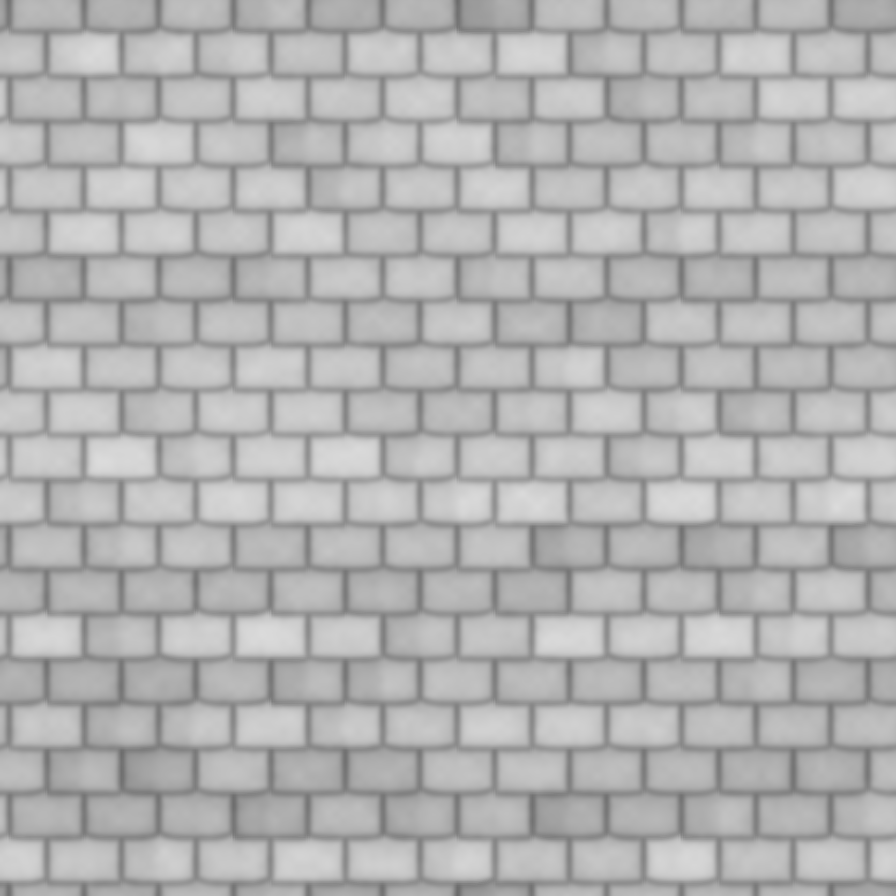
This texture is drawn by a WebGL 1 fragment shader. Its source:

```glsl
precision highp float;
// Grey roof shingles: 12 columns by 20 staggered rows with soft dark joints.
// Each row overlaps the one below with a flat or rounded lower edge; hashes
// vary the tones, a small Gaussian kernel softens them, and noise mottles them.

uniform vec2 u_resolution;

const vec2 GRID = vec2(12.0, 20.0);      // tiles across and down
const float ROW_SHIFT = 0.286;           // height of the lowest joint, in rows
const float COLUMN_SHIFT = 0.125;        // first joint, in tile widths
const float FACE_TONE = 0.765;
const float ROW_VARIATION = 0.10;
const float TILE_VARIATION = 0.085;
const float MOTTLE = 0.05;
const vec2 MOTTLE_GRID = vec2(60.0);     // noise cells over the canvas
const float JOINT_WIDTH = 0.0036;        // in canvas units
const float BEVEL_WIDTH = 0.011;
const float BEVEL_DEPTH = 0.06;
const float SIDE_DEPTH_LOW = 0.31;       // joint darkness at a tile's foot
const float SIDE_DEPTH_HIGH = 0.39;      // and under the row above
const float FOOT_DEPTH = 0.25;
const float FLAT_RISE = 0.015;           // corner lift, in row heights
const float ROUND_RISE = 0.13;
const float STAIN_CHANCE = 0.18;
const float STAIN_DEPTH = 0.045;
const float BLUR_STEP = 0.0019;          // kernel spacing, in canvas units

float hash(vec2 p) {
  return fract(sin(dot(p, vec2(127.1, 311.7))) * 43758.5453);
}

// Value noise that wraps at the canvas edges
float noise(vec2 p, vec2 period) {
  vec2 i = floor(p);
  vec2 f = fract(p);
  f = f * f * (3.0 - 2.0 * f);
  vec2 a = mod(i, period);
  vec2 b = mod(i + 1.0, period);
  return mix(mix(hash(a), hash(vec2(b.x, a.y)), f.x),
             mix(hash(vec2(a.x, b.y)), hash(b), f.x), f.y);
}

// Horizontal tile coordinate within a given row
float columnCoord(float x, float row) {
  float stagger = 0.5 * (1.0 - mod(row, 2.0));
  return x * GRID.x - COLUMN_SHIFT - stagger;
}

vec2 tileId(float column, float row) {
  return mod(vec2(floor(column), row), GRID);
}

// Lift of a row's lower edge toward the tile corners
float footRise(float x, float row) {
  float column = columnCoord(x, row);
  vec2 id = tileId(column, row);
  float roundness = 0.5 * mod(id.x, 3.0);
  roundness = clamp(roundness + 0.5 * (hash(id + 17.0) - 0.5), 0.0, 1.0);
  float side = abs(2.0 * fract(column) - 1.0);
  return mix(FLAT_RISE, ROUND_RISE, roundness) * pow(side, 4.0);
}

float softLine(float d, float width) {
  return exp(-d * d / (width * width));
}

// Grey level of the roof before softening
float shingleTone(vec2 uv) {
  // Find the tile, giving lifted corners to the row below
  float height = uv.y * GRID.y - ROW_SHIFT;
  float row = floor(height);
  if (height - row < footRise(uv.x, row)) row -= 1.0;
  float column = columnCoord(uv.x, row);
  vec2 id = tileId(column, row);
  vec2 local = vec2(fract(column), height - row);

  // Distances to the surrounding joints
  float side = min(local.x, 1.0 - local.x) / GRID.x;
  float foot = local.y - footRise(uv.x, row);
  float head = 1.0 + footRise(uv.x, row + 1.0) - local.y;
  float level = min(foot, head) / GRID.y;

  // Face tone by row and tile, some tiles stained on their left half
  float tone = FACE_TONE;
  tone += ROW_VARIATION * (hash(vec2(id.y, 5.0)) - 0.5);
  tone += TILE_VARIATION * (hash(id + 3.0) - 0.5);
  float stained = step(hash(id + 41.0), STAIN_CHANCE);
  tone -= STAIN_DEPTH * stained * (1.0 - smoothstep(0.36, 0.58, local.x));

  // Broad bevel, rounded where its sides meet
  float rim = max(min(local.y, 1.0 - local.y), 0.0) / GRID.y;
  float inside = (1.0 - softLine(side, BEVEL_WIDTH)) * (1.0 - softLine(rim, BEVEL_WIDTH));
  tone -= BEVEL_DEPTH * (1.0 - inside);

  // Dark joints
  float sideDepth = mix(SIDE_DEPTH_LOW, SIDE_DEPTH_HIGH, clamp(local.y, 0.0, 1.0));
  float sideJoint = sideDepth * softLine(side, JOINT_WIDTH);
  float footJoint = FOOT_DEPTH * softLine(level, JOINT_WIDTH);
  return tone * (1.0 - max(sideJoint, footJoint));
}

void main() {
  vec2 uv = gl_FragCoord.xy / u_resolution;

  // Gaussian softening
  float sum = 0.0;
  float total = 0.0;
  for (int j = -2; j <= 2; j++) {
    for (int i = -2; i <= 2; i++) {
      vec2 offset = vec2(float(i), float(j));
      float weight = exp(-0.3 * dot(offset, offset));
      sum += weight * shingleTone(uv + offset * BLUR_STEP);
      total += weight;
    }
  }

  // Faint mottling
  float mottle = mix(noise(uv * MOTTLE_GRID, MOTTLE_GRID),
                     noise(uv * MOTTLE_GRID * 2.0, MOTTLE_GRID * 2.0), 0.35);
  gl_FragColor = vec4(vec3(sum / total + MOTTLE * (mottle - 0.5)), 1.0);
}
```
